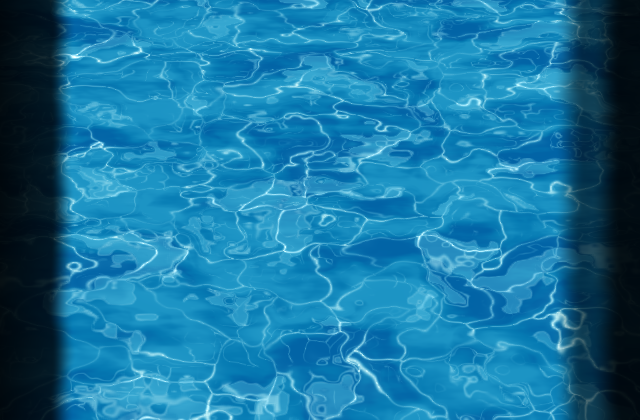
This texture is drawn by a WebGL 2 fragment shader. Its source:

```glsl
#version 300 es
precision highp float;
// Sunlit pool water seen at a slant, with dark shaded bands down both sides.
// Caustics are warped cell borders plus noise contours, squeezed towards the
// top for perspective, over a mottled blue base.
uniform vec2 u_resolution;
out vec4 fragColor;

// Integer hash: two random values in 0..1 per lattice cell.
vec2 hash2(vec2 cell) {
  uvec2 v = uvec2(ivec2(cell) + 4096) * 1664525u + 1013904223u;
  v.x += v.y * 1664525u;
  v.y += v.x * 1664525u;
  v ^= v >> 16u;
  v.x += v.y * 1664525u;
  v.y += v.x * 1664525u;
  v ^= v >> 16u;
  return vec2(v & 65535u) / 65535.0;
}

// Smooth two-channel value noise.
vec2 noise2(vec2 p) {
  vec2 i = floor(p), f = fract(p);
  f = f * f * f * (f * (f * 6.0 - 15.0) + 10.0);
  return mix(mix(hash2(i), hash2(i + vec2(1, 0)), f.x),
             mix(hash2(i + vec2(0, 1)), hash2(i + vec2(1, 1)), f.x), f.y);
}

vec2 fbm2(vec2 p) {
  vec2 sum = vec2(0);
  float amp = 0.55;
  for (int k = 0; k < 4; k++) {
    sum += amp * noise2(p);
    p = mat2(1.6, 1.2, -1.2, 1.6) * p + 17.3;
    amp *= 0.48;
  }
  return sum;
}

// Gap between the nearest two feature points: zero on cell borders.
float cellBorder(vec2 p) {
  vec2 i = floor(p);
  float near = 9.0, next = 9.0;
  for (int y = -1; y <= 1; y++)
    for (int x = -1; x <= 1; x++) {
      vec2 c = i + vec2(x, y);
      float d = length(c + 0.1 + 0.8 * hash2(c) - p);
      next = min(next, max(near, d));
      near = min(near, d);
    }
  return next - near;
}

// Thin soft line where d is zero, never thinner than the sampling allows.
float line(float d, float width) {
  float w = width + 0.9 * fwidth(d);
  return (1.0 - smoothstep(0.0, w, abs(d))) * (width + 0.02) / (w + 0.02) * 1.35;
}

// Shade of the side bands: sharp on the left, two steps on the right.
float sideLight(float x) {
  float left = mix(0.07 + 1.5 * x, 1.0, smoothstep(0.078, 0.116, x));
  float right = mix(1.0, 0.40, smoothstep(0.865, 0.912, x));
  return left * right * mix(1.0, 0.22, smoothstep(0.925, 0.972, x));
}

void main() {
  vec2 uv = gl_FragCoord.xy / u_resolution;
  float aspect = u_resolution.x / u_resolution.y;

  // Perspective water plane: rows tighten towards the top.
  vec2 plane = vec2((uv.x - 0.5) * aspect * (6.6 + 1.2 * uv.y),
                    8.0 * uv.y + 6.5 * uv.y * uv.y);
  vec2 swell = noise2(plane * 0.7 + 3.0) - 0.5;
  vec2 ripple = noise2(plane * 2.1 + 31.0) - 0.5;
  vec2 chop = noise2(plane * 4.7 + 57.0) - 0.5;
  vec2 q = plane + 1.3 * swell + 0.55 * ripple + 0.16 * chop;

  // Mottled body colour, with long flat streaks near the top.
  vec2 tone = fbm2(q * vec2(0.75, 1.0) + 9.0);
  vec2 streak = fbm2(plane * vec2(0.8, 2.2) + 71.0);
  float body = 0.62 * tone.x + 0.38 * streak.x;
  vec3 deepBlue = vec3(0.005, 0.39, 0.65);
  vec3 midBlue = vec3(0.02, 0.48, 0.70);
  vec3 paleBlue = vec3(0.11, 0.58, 0.77);
  vec3 col = mix(deepBlue, midBlue, smoothstep(0.32, 0.50, body));
  col = mix(col, paleBlue, smoothstep(0.48, 0.68, body + 0.04 * uv.y));

  // Main caustic net, a finer broken net and closed loops.
  float border = cellBorder(q * 0.92);
  float fineBorder = cellBorder(q * 1.7 + 1.1 * ripple + 23.0);
  vec2 loops = noise2(q * 1.35 + 0.5 * chop + 43.0);
  float strength = smoothstep(0.15, 0.70, tone.y);
  float net = line(border, 0.055) * (0.35 + 0.65 * strength);
  float fineNet = line(fineBorder, 0.055) * smoothstep(0.45, 0.68, streak.y);
  float ring = line(loops.x - 0.66, 0.028) * smoothstep(0.30, 0.62, loops.y);

  // Sheets of focused light, brightest along their rims.
  float sheetField = 0.6 * loops.y + 0.4 * tone.y - 0.64;
  float sheet = smoothstep(0.0, 0.025, sheetField);
  float rim = line(sheetField, 0.018);

  vec3 causticBlue = vec3(0.30, 0.72, 0.86);
  vec3 glint = vec3(0.66, 0.90, 0.95);
  float glow = exp(-7.0 * border) * (0.15 + 0.3 * strength);
  col = mix(col, causticBlue, 0.55 * glow);
  col = mix(col, causticBlue, sheet * (0.35 + 0.3 * streak.x));
  float lines = max(max(net, 0.65 * fineNet), max(0.65 * ring, 0.55 * rim));
  col = mix(col, mix(causticBlue, glint, lines), clamp(lines * 0.85, 0.0, 1.0));
  col += vec3(0.20, 0.13, 0.10) * net * sheet;

  // Shade the sides; the shadow keeps a little more blue than red.
  float light = sideLight(uv.x + 0.006 * (swell.x + ripple.x));
  col *= pow(vec3(light), vec3(1.25, 1.03, 0.97));
  fragColor = vec4(clamp(col, 0.0, 1.0), 1.0);
}
```
